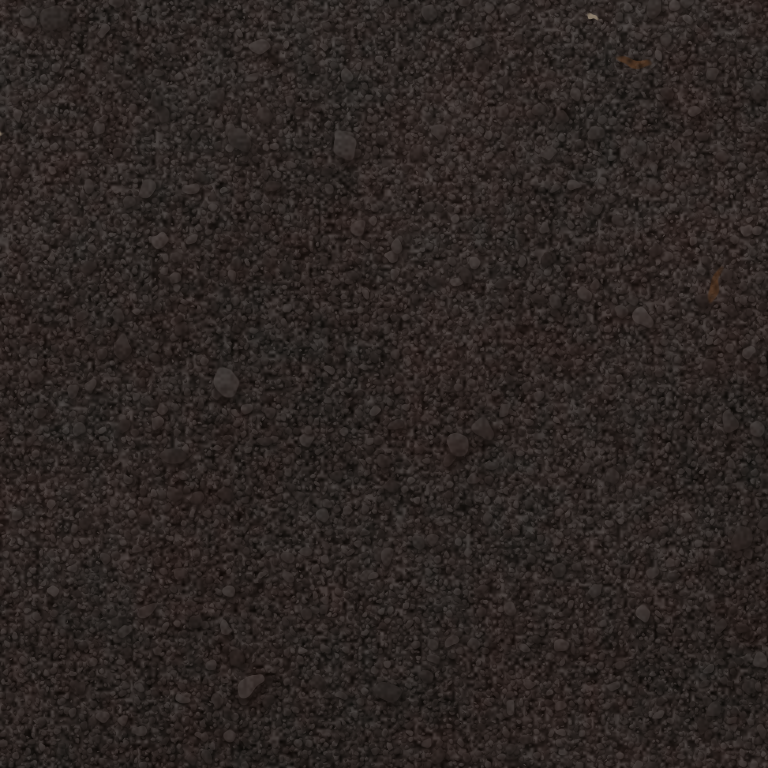
Reproduce this texture procedurally as a WebGL 1 fragment shader.

```glsl
precision highp float;
// Dark, crumbly garden soil seen from above: a fine noisy bed under layers of
// scattered clods, from crumbs to small lumps, each lit from the upper left
// and casting a soft shadow. The resulting tone is mapped to a warm brown ramp.
uniform vec2 u_resolution;

const vec3 DARK_SOIL = vec3(0.09, 0.07, 0.06);
const vec3 MID_SOIL = vec3(0.18, 0.15, 0.14);
const vec3 LIGHT_SOIL = vec3(0.29, 0.26, 0.25);
const vec3 ROOT_BROWN = vec3(0.31, 0.20, 0.12);
const vec3 STRAW_PALE = vec3(0.62, 0.56, 0.48);
const vec3 RED_TINT = vec3(0.014, -0.002, -0.003);
const vec2 LIGHT_DIR = vec2(-0.5, 0.85);
const float SOFTNESS = 0.0024; // edge width, in canvas units

float hash(vec2 p) {
  vec3 q = fract(vec3(p.xyx) * vec3(0.1031, 0.1030, 0.0973));
  q += dot(q, q.yzx + 33.33);
  return fract((q.x + q.y) * q.z);
}

float noise(vec2 p) {
  vec2 cell = floor(p);
  vec2 f = fract(p);
  f = f * f * (3.0 - 2.0 * f);
  float low = mix(hash(cell), hash(cell + vec2(1.0, 0.0)), f.x);
  float high = mix(hash(cell + vec2(0.0, 1.0)), hash(cell + vec2(1.0, 1.0)), f.x);
  return mix(low, high, f.y);
}

vec2 rotate(vec2 p, float angle) {
  float c = cos(angle);
  float s = sin(angle);
  return vec2(c * p.x - s * p.y, s * p.x + c * p.y);
}

// Relative distance to an ellipse: 1.0 on its outline.
float ellipse(vec2 p, float radius, float aspect, float angle) {
  return length(rotate(p, angle) / vec2(1.0, aspect)) / radius;
}

float disc(float d, float edge) {
  return 1.0 - smoothstep(1.0 - 0.5 * edge, 1.0 + 0.5 * edge, d);
}

// Offset from a jittered point of the cell.
vec2 fromCentre(vec2 p, vec2 cell) {
  return p - cell - 0.5 - 0.7 * (vec2(hash(cell + 11.3), hash(cell + 27.9)) - 0.5);
}

// Paints one layer of clods and their shadows over the given tone.
float addClods(float tone, vec2 uv, float cells, float density, float lift, float depth) {
  vec2 p = uv * cells + cells;
  p += 0.22 * (vec2(noise(p * 2.7), noise(p * 2.7 + 41.0)) - 0.5);
  for (int j = -1; j <= 1; j++) {
    for (int i = -1; i <= 1; i++) {
      vec2 cell = floor(p) + vec2(float(i), float(j));
      float present = step(hash(cell + 3.7), density);
      vec2 q = fromCentre(p, cell);
      float radius = mix(0.22, 0.45, hash(cell + 51.1));
      float aspect = mix(0.55, 1.0, hash(cell + 63.7));
      float angle = 6.2832 * hash(cell + 77.2);
      float edge = min(SOFTNESS * cells / radius, 1.0);
      float body = disc(ellipse(q, radius, aspect, angle), edge);
      vec2 shadowPoint = q + 0.35 * radius * LIGHT_DIR;
      float shadow = disc(ellipse(shadowPoint, 1.15 * radius, aspect, angle), 0.8);
      float light = clamp(dot(q, LIGHT_DIR) / radius, -1.0, 1.0);
      float clodTone = lift + 0.4 * (hash(cell + 89.5) - 0.5) + 0.18 * light;
      tone *= 1.0 - depth * shadow * present;
      tone = mix(tone, clodTone, body * present);
    }
  }
  return tone;
}

// Mask of rare, thin plant fragments.
float fragments(vec2 uv, float cells, float density, float size, float aspect) {
  vec2 p = uv * cells + cells;
  vec2 cell = floor(p);
  float present = step(hash(cell + 5.3), density);
  vec2 q = fromCentre(p, cell);
  q += 0.6 * size * (noise(p * 1.3 / size) - 0.5);
  float edge = min(SOFTNESS * cells / (size * aspect), 1.2);
  return present * disc(ellipse(q, size, aspect, 3.1416 * hash(cell + 19.4)), edge);
}

vec3 soilColour(float tone) {
  vec3 lower = mix(DARK_SOIL, MID_SOIL, 2.0 * tone);
  vec3 upper = mix(MID_SOIL, LIGHT_SOIL, 2.0 * tone - 1.0);
  return tone < 0.5 ? lower : upper;
}

void main() {
  vec2 uv = gl_FragCoord.xy / u_resolution.y;

  // Bed of dust, then clods from fine to coarse.
  float tone = 0.44 + 1.05 * (noise(uv * 205.0) - 0.5);
  tone = addClods(tone, uv, 122.0, 0.85, 0.60, 0.55);
  tone = addClods(tone, uv + 0.37, 76.0, 0.42, 0.58, 0.55);
  tone = addClods(tone, uv + 0.71, 42.0, 0.17, 0.59, 0.60);
  tone = addClods(tone, uv + 1.13, 23.0, 0.07, 0.64, 0.60);

  // Grit on every surface, broad mottling and a darker lower side.
  tone += 0.30 * (noise(uv * 235.0 + 17.0) - 0.5);
  tone += 0.12 * (noise(uv * 7.0 + 5.0) - 0.5) + 0.10 * (uv.y - 0.5);
  vec3 colour = soilColour(clamp(tone, -0.25, 1.2));
  colour += RED_TINT * (noise(uv * 9.0 + 31.0) + noise(uv * 48.0) - 1.0);

  // Rare bits of root and straw.
  float root = fragments(uv, 7.0, 0.04, 0.16, 0.28);
  float straw = fragments(uv + 0.53, 9.0, 0.03, 0.07, 0.40);
  colour = mix(colour, ROOT_BROWN * (0.6 + 0.6 * noise(uv * 150.0)), 0.7 * root);
  colour = mix(colour, STRAW_PALE, 0.8 * straw);
  gl_FragColor = vec4(colour, 1.0);
}
```
